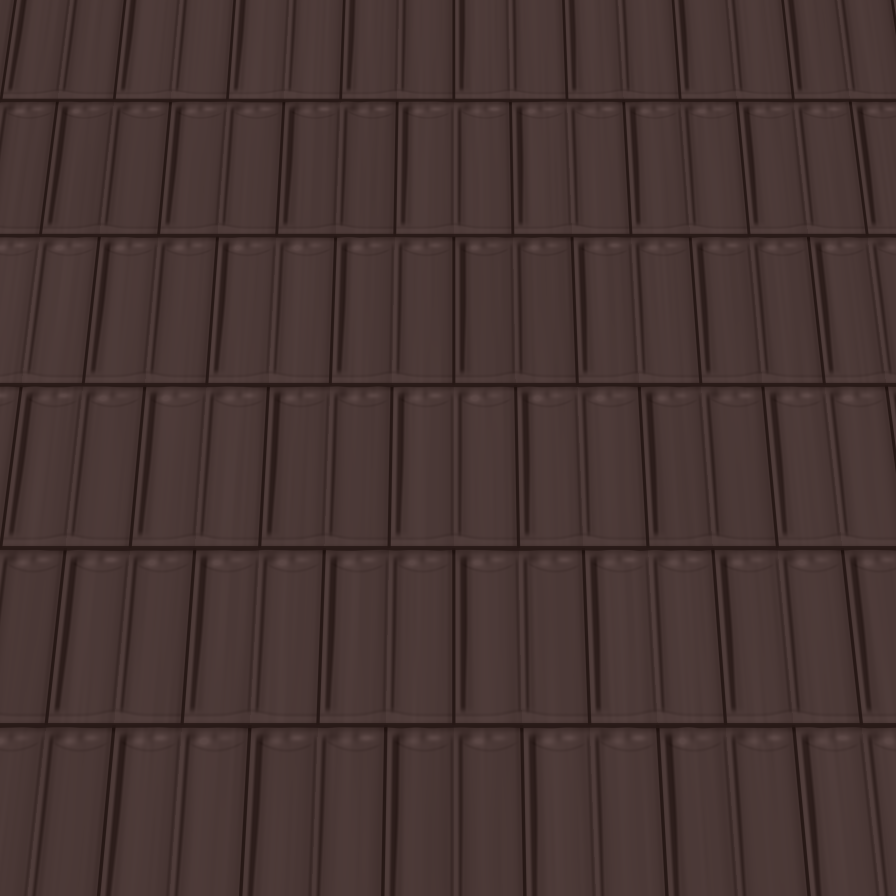
Write a Shadertoy shader that draws this texture.

```glsl
// Brown clay roof tiles in staggered courses, seen in mild perspective.
// Each tile has two shallow pans between ribs, a lip at the foot and glossy scoops at the head.
// Course and column coordinates come from closed formulas; one tone value shades everything.

#define DEEP vec3(0.145, 0.09, 0.08)        // shadow colour, tone 0
#define CLAY vec3(0.292, 0.221, 0.212)      // face colour, tone 1
#define COURSE vec3(0.112, 0.1432, 0.0078)  // course foot: offset, step, growth
#define PITCH vec2(0.1223, 0.0363)          // tile width at the top, widening
#define CENTRE 0.5065                       // x of the vanishing line
#define SEAM 0.011                          // half width of joint, in tiles
#define GROOVE_DARK 0.80
#define GLOSS 0.48
#define VARIATION 0.07

float hash(vec2 p) {
    vec3 q = fract(vec3(p.xyx) * 0.1031);
    q += dot(q, q.yzx + 33.33);
    return fract((q.x + q.y) * q.z);
}

float noise(vec2 p) {
    vec2 i = floor(p), f = fract(p);
    f = f * f * (3.0 - 2.0 * f);
    return mix(mix(hash(i), hash(i + vec2(1, 0)), f.x),
               mix(hash(i + vec2(0, 1)), hash(i + vec2(1, 1)), f.x), f.y);
}

// Soft-edged interval from a to b
float band(float x, float a, float b, float soft) {
    return smoothstep(a - soft, a + soft, x) * (1.0 - smoothstep(b - soft, b + soft, x));
}

float blob(vec2 p, vec2 centre, vec2 radius) {
    vec2 d = (p - centre) / radius;
    return exp(-dot(d, d));
}

void mainImage(out vec4 fragColor, in vec2 fragCoord) {
    vec2 p = fragCoord / iResolution.xy;
    p.y = 1.0 - p.y;

    // Perspective: invert the quadratic course spacing, widen columns downwards
    float root = sqrt(COURSE.y * COURSE.y + 4.0 * COURSE.z * (p.y - COURSE.x));
    float k = (root - COURSE.y) / (2.0 * COURSE.z);
    float pitch = PITCH.x + PITCH.y * p.y;
    float course = floor(k);
    float v = k - course;                                  // 0 head, 1 foot
    float column = (p.x - CENTRE) / pitch - 0.5 * mod(course + 1.0, 2.0);
    float u = fract(column);
    vec2 tile = vec2(floor(column), course);
    vec2 px = 1.0 / (iResolution.xy * vec2(pitch, root));  // pixel in tile units

    // Pan coordinates: two pans per tile
    float pan = floor(u * 2.0);
    float w = fract(u * 2.0);
    vec2 panId = vec2(tile.x * 2.0 + pan, course) + 50.0;
    float vary = hash(panId);
    float soft = 0.010 + px.x * 0.6;

    // Face: shallow curvature, fine lengthwise streaks, tile variation
    float tone = 1.0 + VARIATION * (hash(tile + 20.0) - 0.5);
    tone += 0.09 * (noise(vec2(column * 34.0, k * 1.5) + 90.0) - 0.5);
    tone -= 0.16 * smoothstep(0.72, 0.98, w);
    tone += 0.06 * band(w, 0.35, 0.55, 0.12);

    // Grooves beside the ribs, tapering towards the foot
    float reach = smoothstep(0.03, 0.10, v) * (1.0 - smoothstep(0.89, 0.95, v));
    float taper = 0.014 * smoothstep(0.4, 0.95, v);
    float wide = band(u, 0.050, 0.100 - taper, soft);
    float narrow = band(u, 0.535, 0.564 - 0.5 * taper, soft);
    float ribLine = band(u, 0.478, 0.492, soft);
    float fade = band(u, 0.09, 0.14, 0.025) + band(u, 0.56, 0.60, 0.025);
    tone -= reach * (GROOVE_DARK * (wide + 0.85 * narrow) + 0.42 * ribLine + 0.16 * fade);

    // Ribs catch a little light
    tone += 0.08 * reach * (band(u, 0.018, 0.040, soft) + band(u, 0.502, 0.524, soft));

    // Head: hollow with an arched rim and two glossy patches
    vec2 s = vec2(w + 0.08 * (vary - 0.5), v);
    float arch = 0.055 + 0.065 * (1.0 - pow(abs(2.0 * s.x - 1.08), 2.0));
    tone -= 0.20 * band(v, arch + 0.010, arch + 0.022, 0.010) * band(w, 0.16, 0.90, 0.06);
    tone -= 0.42 * blob(s, vec2(0.19, 0.055), vec2(0.10, 0.030));
    tone -= 0.28 * blob(s, vec2(0.53, 0.060), vec2(0.06, 0.030));
    tone += GLOSS * (0.6 + 0.6 * vary) * blob(s, vec2(0.37, 0.085), vec2(0.10, 0.024));
    tone += GLOSS * (1.1 - 0.6 * vary) * blob(s, vec2(0.68, 0.068), vec2(0.11, 0.017));

    // Foot: lip whose upper edge swells over the ribs
    float swell = 0.945 - 0.025 * blob(vec2(u, 0.0), vec2(0.5, 0.0), vec2(0.13, 1.0));
    tone -= 0.17 * band(v, swell - 0.008, swell + 0.004, 0.008 + px.y * 0.5);
    tone += 0.09 * band(v, swell + 0.008, 0.976, 0.007);

    // Joint between neighbours, darker on its right side
    float joint = min(u, 1.0 - u);
    float seam = 1.0 - smoothstep(SEAM - px.x * 0.6, SEAM + px.x * 0.9, joint);
    tone = mix(tone, -0.08, 0.88 * seam);
    tone -= 0.10 * band(u, 0.955, 0.985, soft);

    // Overlap: dark gap under each foot and soft shadow on the course below
    float ragged = 0.006 * noise(vec2(column * 9.0, floor(k + 0.5) * 7.0) + 40.0);
    float gap = 1.0 - smoothstep(-px.y * 0.7, px.y * 0.7, min(v - 0.010 - ragged, 0.987 - v));
    gap = max(gap, 1.0 - smoothstep(0.0, px.y, min(v, 1.0 - v) - 0.006));
    tone -= 0.32 * (1.0 - smoothstep(0.010, 0.050, v));
    tone = mix(tone, 0.02, 0.9 * gap);

    fragColor = vec4(mix(DEEP, CLAY, clamp(tone, -0.15, 1.45)), 1.0);
}
```
